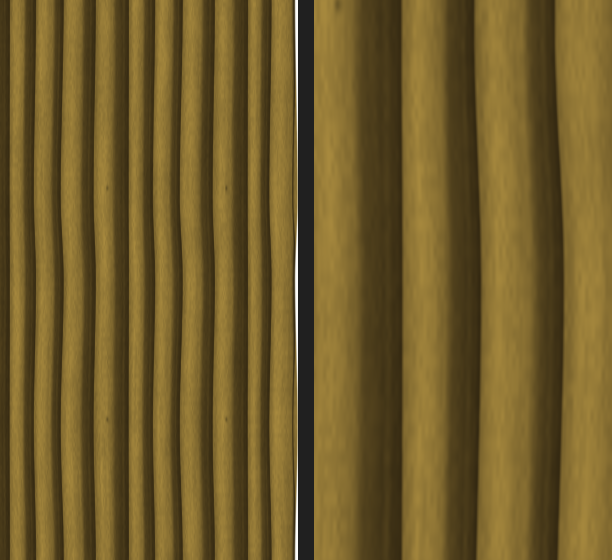
Left, the full canvas; right, a detail of the centre.
Give the GLSL for this texture, as a WebGL 2 fragment shader.

```glsl
#version 300 es
precision highp float;
// Draws olive-gold hanging folds with wavy edges, deep shadows and fine vertical grain.
uniform vec2 u_resolution;
out vec4 outColor;

#define PERIOD 0.3995        // width of a group of four folds
#define FIRST_EDGE 0.032     // left edge of the first whole group
#define CLOTH_END 0.990      // right border of the cloth
#define END_BULGE 0.009      // how far the right border swells
#define LAST_SCALE 0.9       // the last group is slightly narrower
#define GRAIN 0.12           // strength of the grain
#define SHADOW vec3(0.205, 0.160, 0.068)
#define LIGHT vec3(0.615, 0.505, 0.228)
#define PAPER vec3(0.99, 0.99, 0.98)

// Edge position within a group, sideways bend, and where the shadow begins
const float EDGE[5] = float[5](0.0, 0.22, 0.452, 0.722, 1.0);
const float BEND[5] = float[5](0.001, 0.0075, 0.010, 0.0075, 0.001);
const float LIT[4] = float[4](0.58, 0.65, 0.61, 0.56);

float hash(vec2 p) {
  return fract(sin(dot(p, vec2(127.1, 311.7))) * 43758.5453);
}

float noise(vec2 p) {
  vec2 i = floor(p), f = fract(p);
  f = f * f * (3.0 - 2.0 * f);
  return mix(mix(hash(i), hash(i + vec2(1, 0)), f.x),
             mix(hash(i + vec2(0, 1)), hash(i + vec2(1, 1)), f.x), f.y);
}

// Two waves down the height: 0 at their ends, 1 where the folds swing furthest
float swing(float down) {
  float t = fract(down * 2.0);
  float peak = down < 0.5 ? 0.70 : 0.52;
  return t < peak ? smoothstep(0.0, peak, t) : 1.0 - smoothstep(peak, 1.0, t);
}

// Brightness across one fold, u from its left edge to the next
float foldTone(float u, float lit) {
  float crown = mix(0.68, 0.96, smoothstep(0.0, 0.22, u));
  crown -= 0.26 * smoothstep(0.28, lit, u);
  float hollow = mix(0.30, 0.08, smoothstep(lit, 0.95, u));
  hollow += 0.09 * smoothstep(0.06, 0.0, abs(u - 0.86));
  return mix(crown, hollow, smoothstep(lit - 0.06, lit + 0.09, u));
}

void main() {
  vec2 uv = gl_FragCoord.xy / u_resolution;
  float pixel = 1.0 / u_resolution.x;
  float down = 1.0 - uv.y;
  float s = swing(down);
  float border = CLOTH_END + END_BULGE * s;

  // Find the fold that covers this point
  float tone = 0.0;
  for (int g = -1; g < 3; g++) {
    float start = FIRST_EDGE + float(g) * PERIOD;
    float width = PERIOD * (g == 2 ? LAST_SCALE : 1.0);
    for (int i = 0; i < 4; i++) {
      bool last = g == 2 && i == 1;
      float left = start + EDGE[i] * width - BEND[i] * s;
      float right = start + EDGE[i + 1] * width - BEND[i + 1] * s;
      if (last) right = border;
      float u = clamp((uv.x - left) / (right - left), 0.0, 1.0);
      float cover = smoothstep(-pixel, pixel, uv.x - left);
      tone = mix(tone, foldTone(u, last ? 0.86 : LIT[i]), cover);
      // Thin dark crease along the left edge
      tone *= 1.0 - 0.75 * smoothstep(0.0045, 0.0, abs(uv.x - left + 0.001));
    }
  }

  // Grain: long streaks, short fibres and soft blotches
  vec2 p = vec2(uv.x + 0.008 * s, down * u_resolution.y / u_resolution.x);
  float streaks = noise(p * vec2(150.0, 5.0)) - 0.5;
  float fibres = noise(p * vec2(260.0, 65.0)) - 0.5;
  float blotches = noise(p * vec2(28.0, 10.0)) - 0.5;
  float grain = 0.65 * streaks + 0.8 * fibres + 0.45 * blotches;

  // Small knots, one per wave in each group
  float knots = 0.0;
  for (int k = 0; k < 4; k++) {
    vec2 center = vec2(0.360 + PERIOD * float(k / 2), 0.336 + 0.413 * float(k % 2));
    vec2 d = (vec2(uv.x, down) - center) / vec2(0.004, 0.005);
    knots += exp(-dot(d, d));
  }

  vec3 color = mix(SHADOW, LIGHT, clamp(tone, 0.0, 1.0));
  color *= (1.0 + GRAIN * grain) * (1.0 - 0.3 * knots);

  // Bare ground beyond the right border
  color = mix(color, PAPER, smoothstep(-pixel, pixel, uv.x - border));
  outColor = vec4(color, 1.0);
}
```
